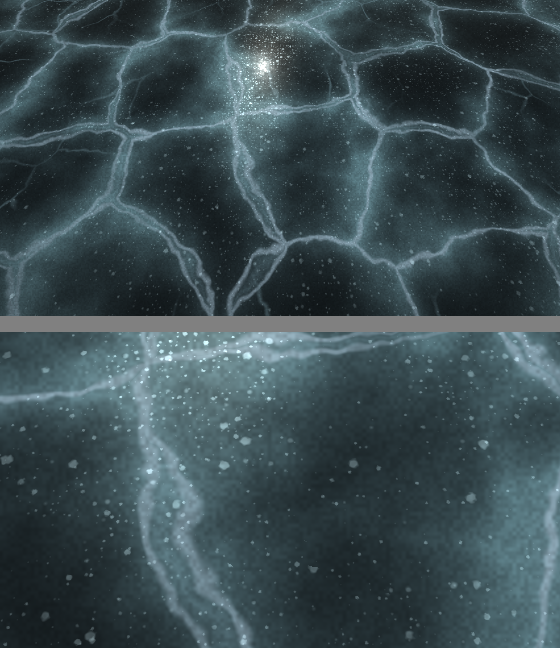
Top: the whole. Bottom: its middle third, enlarged.
A Shadertoy shader for this texture:

```glsl
// Dark frozen lake in perspective: pale cracks, teal halos, trapped specks and a low sun glint.

vec2 hash2(vec2 p) {
    vec3 q = fract(p.xyx * vec3(0.1031, 0.1030, 0.0973));
    q += dot(q, q.yzx + 33.33);
    return fract((q.xx + q.yz) * q.zy);
}

float noise(vec2 p) {
    vec2 i = floor(p), f = fract(p);
    f = f * f * (3.0 - 2.0 * f);
    return mix(mix(hash2(i).x, hash2(i + vec2(1, 0)).x, f.x),
               mix(hash2(i + vec2(0, 1)).x, hash2(i + vec2(1, 1)).x, f.x), f.y);
}

float fbm(vec2 p) {
    float sum = 0.0, amp = 0.5;
    for (int i = 0; i < 5; i++) {
        sum += amp * noise(p);
        p = mat2(1.6, 1.2, -1.2, 1.6) * p + 7.3;
        amp *= 0.5;
    }
    return sum;
}

// Distance to the nearest Voronoi border
float borderDistance(vec2 p) {
    vec2 cell = floor(p), f = fract(p), nearCell = vec2(0), nearest = vec2(0);
    float best = 9.0;
    for (int y = -1; y <= 1; y++)
    for (int x = -1; x <= 1; x++) {
        vec2 g = vec2(x, y);
        vec2 r = g + 0.08 + 0.84 * hash2(cell + g) - f;
        if (dot(r, r) < best) { best = dot(r, r); nearest = r; nearCell = g; }
    }
    float d = 9.0;
    for (int y = -2; y <= 2; y++)
    for (int x = -2; x <= 2; x++) {
        vec2 g = nearCell + vec2(x, y);
        vec2 r = g + 0.08 + 0.84 * hash2(cell + g) - f;
        vec2 gap = r - nearest;
        if (dot(gap, gap) > 1e-4) d = min(d, dot(0.5 * (nearest + r), normalize(gap)));
    }
    return d;
}

// Small irregular flakes, one per grid cell at most
float specks(vec2 p, float amount, float pixel) {
    vec2 cell = floor(p), f = fract(p), h = hash2(cell + 41.0);
    vec2 offset = f - 0.3 - 0.4 * hash2(cell + 9.0);
    float radius = mix(0.06, 0.24, h.y * h.y) * (0.7 + 0.6 * noise(p * 7.0));
    float soft = 0.05 + pixel;
    float disc = 1.0 - smoothstep(radius - soft, radius + soft, length(offset));
    return disc * step(h.x, amount) * (0.3 + 0.7 * h.y);
}

void mainImage(out vec4 fragColor, in vec2 fragCoord) {
    vec2 uv = fragCoord / iResolution.y;
    float aspect = iResolution.x / iResolution.y;

    // Tilted ice plane, jagged by layered warps
    float depth = 1.9 - uv.y;
    vec2 ground = 3.5 * vec2(uv.x - 0.5 * aspect, 1.55) / depth + vec2(20.3, 11.6);
    float pixel = 3.5 / (depth * iResolution.y);
    vec2 warp = vec2(fbm(ground * 1.3), fbm(ground * 1.3 + 31.0)) - 0.5;
    vec2 jag = vec2(noise(ground * 9.0), noise(ground * 9.0 + 17.0)) - 0.5;
    vec2 chip = vec2(noise(ground * 30.0), noise(ground * 30.0 + 5.0)) - 0.5;
    vec2 ice = ground + 0.38 * warp + 0.045 * jag + 0.014 * chip;

    float edge = borderDistance(ice);
    float fineEdge = borderDistance(ice * 1.7 + 4.7) / 1.7;
    float cloud = smoothstep(0.25, 0.72, fbm(ground * 1.1 + 3.0));
    float mottle = fbm(ground * 5.0 + 8.0);

    // Murky body with frosted halos along the cracks
    float frost = exp(-5.2 * edge) * mix(0.38, 1.1, cloud);
    frost += 0.2 * cloud * cloud + 0.12 * exp(-14.0 * fineEdge) * cloud;
    frost *= 0.62 + 0.75 * mottle;
    frost *= mix(0.78, 1.12, smoothstep(0.0, 0.75, uv.y));
    vec3 color = mix(vec3(0.058, 0.076, 0.085), vec3(0.325, 0.445, 0.475), clamp(frost, 0.0, 1.0));
    color += vec3(0.035, 0.036, 0.033) * smoothstep(0.6, 1.0, uv.y);

    // Main cracks split into twin strands, with a milky filling
    float split = 0.045 * smoothstep(0.35, 0.8, noise(ground * 1.9 + 2.0));
    float width = 0.007 + 0.006 * noise(ground * 6.0) + 0.5 * pixel;
    float strand = 1.0 - smoothstep(0.2 * width, 1.7 * width, abs(edge - split));
    float filling = exp(-edge * 32.0);
    float vigor = 0.45 + 0.55 * noise(ground * 3.0 + 12.0);
    color = mix(color, vec3(0.42, 0.53, 0.58), 0.36 * filling * vigor);
    color = mix(color, vec3(0.57, 0.66, 0.72), 0.72 * strand * vigor);

    // Faint secondary cracks that fade in and out
    float fineMask = smoothstep(0.46, 0.72, noise(ground * 1.6 + 23.0));
    float fineLine = 1.0 - smoothstep(0.0, 0.012 + pixel, fineEdge);
    color = mix(color, vec3(0.40, 0.51, 0.55), 0.5 * fineLine * fineMask);

    // Warm sunlit haze
    vec2 toSun = uv - vec2(0.47 * aspect, 0.79);
    vec2 lean = vec2(toSun.x - 0.25 * toSun.y, toSun.y);
    float haze = exp(-dot(lean * vec2(11.0, 5.0), lean * vec2(11.0, 5.0)));
    color += vec3(0.17, 0.145, 0.12) * haze * (0.4 + 0.8 * mottle);

    // Specks at three sizes, clustered and denser under the sun
    float cluster = smoothstep(0.3, 0.75, fbm(ground * 2.2 + 50.0));
    float scale = 17.0, dust = 0.0;
    for (int i = 0; i < 3; i++) {
        float amount = 0.05 + 0.22 * cluster + 0.4 * haze;
        dust += specks(ground * scale + 3.1 * float(i), amount, pixel * scale * 0.5);
        scale *= 1.8;
    }
    color += vec3(0.36, 0.40, 0.41) * dust * (0.55 + 0.8 * haze);

    // Sun glint and fine surface grain
    float glint = exp(-length(toSun * vec2(1.0, 0.8)) * 55.0);
    color += vec3(0.95, 0.92, 0.9) * glint * (0.6 + 0.8 * noise(ground * 45.0));
    color *= 0.9 + 0.2 * noise(uv * 240.0);

    // Darker corners
    vec2 frame = uv / vec2(aspect, 1.0) - vec2(0.5, 0.58);
    color *= 1.06 - 0.55 * dot(frame, frame);
    fragColor = vec4(clamp(color, 0.0, 1.0), 1.0);
}
```
